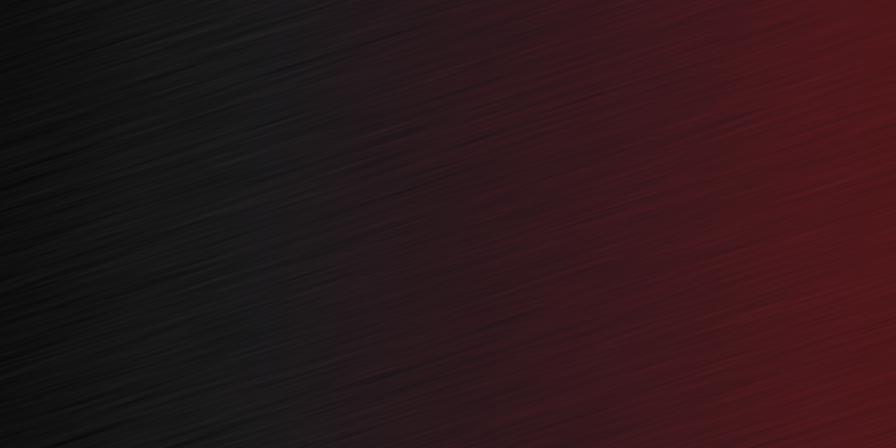
A Shadertoy shader for this background:

```glsl
const int STOP_COUNT = 7;
const float STOP_X[STOP_COUNT] = float[](0.0, 0.15, 0.30, 0.385, 0.55, 0.90, 1.0);
const vec3 STOP_COLOR[STOP_COUNT] = vec3[](
    vec3(0.056, 0.056, 0.056),
    vec3(0.084, 0.084, 0.084),
    vec3(0.106, 0.099, 0.106),
    vec3(0.130, 0.097, 0.110),
    vec3(0.180, 0.093, 0.110),
    vec3(0.290, 0.090, 0.108),
    vec3(0.306, 0.090, 0.100));
const float GRADIENT_LEAN = 0.02;
const float STREAK_ANGLE = 0.31;
const vec2 STREAK_DENSITY = vec2(5.5, 70.0);
const float LAYER_GROWTH = 1.45;
const float LAYER_FADE = 1.0;
const int LAYERS = 3;
const float EDGE_CONTRAST = 4.5;
const vec3 GRAY_STREAK = vec3(0.013);
const vec3 RED_STREAK = vec3(0.020, 0.003, 0.004);

vec3 hash3(vec2 cell) {
    vec3 p = fract(cell.xyx * vec3(0.1031, 0.1030, 0.0973));
    p += dot(p, p.yxz + 33.33);
    return fract((p.xxy + p.yzz) * p.zyx);
}

// One light or dark spot per cell, with opposite fringes across the grain
float cellularStreaks(vec2 p) {
    vec2 cell = floor(p);
    float sum = 0.0;
    for (int y = -1; y <= 1; y++) {
        for (int x = -1; x <= 1; x++) {
            vec2 neighbor = cell + vec2(x, y);
            vec3 random = hash3(neighbor);
            vec2 offset = p - neighbor - random.xy;
            float spot = max(1.0 - dot(offset, offset), 0.0);
            float fringe = 1.0 - EDGE_CONTRAST * offset.y * offset.y;
            sum += (random.z * 2.0 - 1.0) * spot * spot * fringe;
        }
    }
    return sum;
}

// Layers of streaks, each finer than the last
float brushedGrain(vec2 p) {
    float c = cos(STREAK_ANGLE), s = sin(STREAK_ANGLE);
    vec2 along = vec2(c * p.x + s * p.y, c * p.y - s * p.x);
    vec2 density = STREAK_DENSITY;
    float grain = 0.0, weight = 1.0;
    for (int i = 0; i < LAYERS; i++) {
        grain += weight * cellularStreaks(along * density + float(i) * 37.0 + 200.0);
        density *= LAYER_GROWTH;
        weight *= LAYER_FADE;
    }
    return grain;
}

vec3 gradientColor(float x) {
    vec3 color = STOP_COLOR[0];
    for (int i = 1; i < STOP_COUNT; i++) {
        float t = clamp((x - STOP_X[i - 1]) / (STOP_X[i] - STOP_X[i - 1]), 0.0, 1.0);
        color = mix(color, STOP_COLOR[i], t);
    }
    return color;
}

void mainImage(out vec4 fragColor, in vec2 fragCoord) {
    vec2 uv = fragCoord / iResolution.xy;
    vec2 p = fragCoord / iResolution.y;

    // Black to dark red base
    vec3 color = gradientColor(uv.x - GRADIENT_LEAN * (uv.y - 0.5));

    // Brushed streaks: gray on the left, red on the right
    vec3 streakTint = mix(GRAY_STREAK, RED_STREAK, smoothstep(0.15, 0.6, uv.x));
    color += streakTint * brushedGrain(p);

    fragColor = vec4(clamp(color, 0.0, 1.0), 1.0);
}
```
